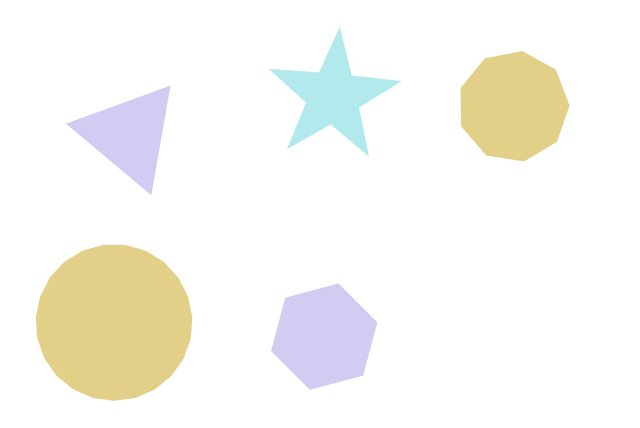
Write a Shadertoy shader that draws this background.

```glsl
// Pastel polygons and a five-pointed star scattered on a white ground.

const vec3 SAND = vec3(0.886, 0.816, 0.533);
const vec3 LILAC = vec3(0.824, 0.800, 0.949);
const vec3 AQUA = vec3(0.698, 0.914, 0.929);

// Signed distance to the edges of a star: one tip lies at angle turn (degrees),
// and the notches between tips lie at radius * notch.
float starDistance(vec2 p, float tips, float radius, float turn, float notch) {
    float halfSector = 3.14159 / tips;
    float angle = atan(p.y, p.x) - radians(turn);
    angle = abs(mod(angle + halfSector, 2.0 * halfSector) - halfSector);
    vec2 folded = length(p) * vec2(cos(angle), sin(angle));
    vec2 tip = vec2(radius, 0.0);
    vec2 inner = radius * notch * vec2(cos(halfSector), sin(halfSector));
    vec2 edge = normalize(inner - tip);
    return dot(folded - tip, vec2(edge.y, -edge.x));
}

// A regular polygon is a star whose notches lie on its straight sides.
float polygonDistance(vec2 p, float sides, float radius, float turn) {
    return starDistance(p, sides, radius, turn, cos(3.14159 / sides));
}

// Lay a smooth-edged shape over the colour.
void paint(inout vec3 color, vec3 ink, float dist) {
    float pixel = 1.0 / iResolution.y;
    color = mix(color, ink, clamp(0.5 - dist / pixel, 0.0, 1.0));
}

void mainImage(out vec4 fragColor, in vec2 fragCoord) {
    // The canvas height is one unit.
    vec2 p = fragCoord / iResolution.y;
    vec3 color = vec3(1.0);

    // Upper row: triangle, star, nonagon
    paint(color, LILAC, polygonDistance(p - vec2(0.302, 0.685), 3.0, 0.1503, 50.0));
    paint(color, AQUA, starDistance(p - vec2(0.7787, 0.7745), 5.0, 0.1637, 84.7, 0.4));
    paint(color, SAND, polygonDistance(p - vec2(1.1998, 0.7513), 9.0, 0.131, 0.9));

    // Lower row: near-round polygon, hexagon
    paint(color, SAND, polygonDistance(p - vec2(0.2665, 0.2466), 23.0, 0.1832, 3.9));
    paint(color, LILAC, polygonDistance(p - vec2(0.7575, 0.2135), 6.0, 0.1287, 15.0));

    fragColor = vec4(color, 1.0);
}
```
